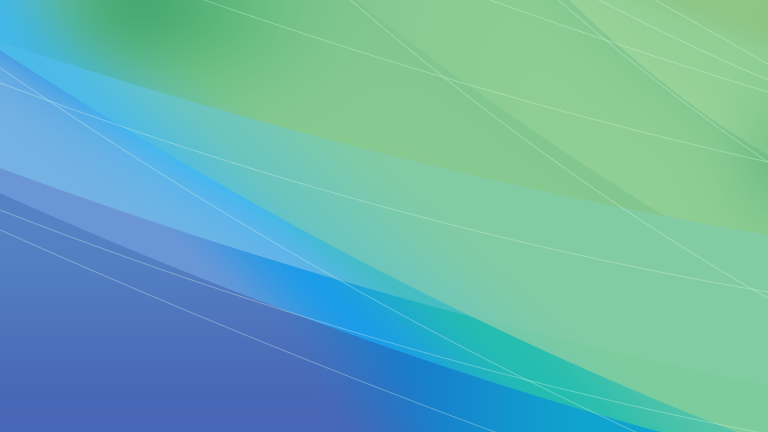
A WebGL 2 fragment shader for this background:

```glsl
#version 300 es
precision highp float;
// Sweeping translucent ribbons running from indigo through cyan to pale green.
// Each ribbon edge and each hairline is a parabola given by its heights at the
// left, middle and right of the canvas; gradients follow the distance to them.

#define LINE_HALF_WIDTH 0.0011
#define LINE_OPACITY 0.36
#define GLOW_REACH 0.08
#define FOLD_SHADE 0.08
#define SHEEN 0.4
#define LINE_COUNT 10

uniform vec2 u_resolution;
out vec4 outColor;

const vec3 INDIGO = vec3(0.28, 0.40, 0.71);
const vec3 SLATE = vec3(0.33, 0.51, 0.77);
const vec3 PERIWINKLE = vec3(0.42, 0.59, 0.84);
const vec3 PALE_BLUE = vec3(0.46, 0.70, 0.89);
const vec3 AZURE = vec3(0.10, 0.61, 0.91);
const vec3 CYAN = vec3(0.26, 0.72, 0.94);
const vec3 TEAL = vec3(0.27, 0.74, 0.76);
const vec3 SEA_GREEN = vec3(0.14, 0.74, 0.69);
const vec3 AQUA = vec3(0.41, 0.77, 0.76);
const vec3 MINT = vec3(0.51, 0.80, 0.64);
const vec3 LEAF = vec3(0.53, 0.79, 0.57);
const vec3 LIME = vec3(0.58, 0.82, 0.59);
const vec3 EMERALD = vec3(0.25, 0.65, 0.43);
const vec3 OLIVE = vec3(0.55, 0.76, 0.50);

// Hairlines: heights at left, middle and right
const vec3 HAIRLINES[LINE_COUNT] = vec3[LINE_COUNT](
    vec3(0.843, 0.294, -0.134), vec3(0.808, 0.521, 0.324),
    vec3(0.514, 0.211, -0.005), vec3(0.468, 0.097, -0.220),
    vec3(1.176, 0.863, 0.625), vec3(1.796, 0.934, 0.310),
    vec3(1.456, 1.090, 0.787), vec3(2.479, 1.387, 0.625),
    vec3(1.968, 1.292, 0.815), vec3(1.859, 1.356, 0.852));

// Signed distance to a parabola, positive above it, in canvas heights
float arcDistance(vec2 uv, vec3 h) {
    float linear = 4.0 * h.y - 3.0 * h.x - h.z;
    float bend = 2.0 * (h.x + h.z) - 4.0 * h.y;
    float height = h.x + uv.x * (linear + uv.x * bend);
    float slope = (linear + 2.0 * bend * uv.x) * u_resolution.y / u_resolution.x;
    return (uv.y - height) / sqrt(1.0 + slope * slope);
}

// Antialiased coverage of the side above an edge
float above(float d) {
    return clamp(0.5 + d * u_resolution.y, 0.0, 1.0);
}

// Soft elliptical spot
float spot(vec2 uv, vec2 center, vec2 radius) {
    vec2 q = (uv - center) / radius;
    return exp(-dot(q, q));
}

// Green field above the ridge, with a paler veil under its upper edge
vec3 greenField(vec2 uv, float ridge, float veilTop, float veilBottom) {
    float fold = arcDistance(uv, vec3(1.731, 0.949, 0.361));
    float sheen = arcDistance(uv, vec3(2.998, 1.493, 0.641));
    float corner = arcDistance(uv, vec3(1.579, 1.231, 0.884));
    float ripen = 1.5 * uv.x + 2.3 * ridge;

    vec3 leaf = mix(LEAF, LIME, 0.6 * above(fold) * smoothstep(0.42, 0.75, uv.x));
    leaf = mix(leaf, EMERALD, FOLD_SHADE * exp(-abs(fold) / 0.08) * above(-fold));
    leaf = mix(leaf, EMERALD, 0.16 * exp(-abs(sheen) / 0.06) * above(-sheen));
    leaf = mix(leaf, vec3(0.65, 0.85, 0.62), SHEEN * exp(-abs(sheen) / 0.1) * above(sheen));
    leaf = mix(leaf, OLIVE, 0.7 * smoothstep(-0.03, 0.05, corner));
    leaf = mix(leaf, EMERALD, 0.3 * spot(uv, vec2(1.02, 0.62), vec2(0.07, 0.16)));

    vec3 open = mix(CYAN, leaf, smoothstep(0.1, 1.0, ripen));
    open = mix(open, vec3(0.37, 0.73, 0.48), 0.7 * spot(uv, vec2(0.28, 0.97), vec2(0.14, 0.2)));
    open = mix(open, EMERALD, 0.85 * spot(uv, vec2(0.18, 1.0), vec2(0.11, 0.15)));

    vec3 veil = mix(CYAN + vec3(0.04, 0.01, -0.03), AQUA, smoothstep(0.15, 0.7, ripen));
    veil = mix(veil, MINT, smoothstep(0.5, 1.4, ripen));
    veil = mix(veil + vec3(-0.02, 0.0, -0.02), veil, above(veilBottom));
    return mix(veil, open, above(veilTop));
}

// Blue ribbons below the ridge, from the pale one down to the indigo base
vec3 blueRibbons(vec2 uv, float ridge, float veilBottom, float baseTop) {
    vec3 glow = mix(vec3(0.28, 0.62, 0.89), CYAN, smoothstep(0.0, 0.22, uv.x));
    float reach = GLOW_REACH * (0.6 + 1.4 * uv.x);
    vec3 pale = mix(PALE_BLUE, glow, exp(min(ridge, 0.0) / reach));
    pale = mix(pale, TEAL, smoothstep(0.27, 0.52, uv.x + 1.3 * ridge));

    float along = uv.x + 0.8 * baseTop;
    vec3 middle = mix(PERIWINKLE, AZURE, smoothstep(0.25, 0.5, along));
    middle = mix(middle, SEA_GREEN, smoothstep(0.46, 0.74, along));
    middle = mix(middle, vec3(0.34, 0.77, 0.66), smoothstep(0.72, 1.0, along));

    vec3 base = mix(INDIGO, SLATE, smoothstep(0.0, 0.5, uv.y));
    base = mix(base, vec3(0.09, 0.49, 0.80), smoothstep(0.33, 0.56, uv.x + 0.4 * baseTop));
    base = mix(base, vec3(0.06, 0.64, 0.81), smoothstep(0.5, 0.78, uv.x));

    return mix(base, mix(middle, pale, above(veilBottom)), above(baseTop));
}

void main() {
    vec2 uv = gl_FragCoord.xy / u_resolution;
    float ridge = arcDistance(uv, vec3(0.884, 0.368, -0.028));
    float veilTop = arcDistance(uv, vec3(0.903, 0.644, 0.456));
    float veilBottom = arcDistance(uv, vec3(0.611, 0.322, 0.109));
    float baseTop = arcDistance(uv, vec3(0.553, 0.199, -0.065));

    vec3 color = mix(blueRibbons(uv, ridge, veilBottom, baseTop),
                     greenField(uv, ridge, veilTop, veilBottom), above(ridge));

    // Pale hairlines over everything
    for (int i = 0; i < LINE_COUNT; i++) {
        float d = abs(arcDistance(uv, HAIRLINES[i]));
        color = mix(color, vec3(0.86, 0.96, 0.92), LINE_OPACITY * above(LINE_HALF_WIDTH - d));
    }
    outColor = vec4(color, 1.0);
}
```
